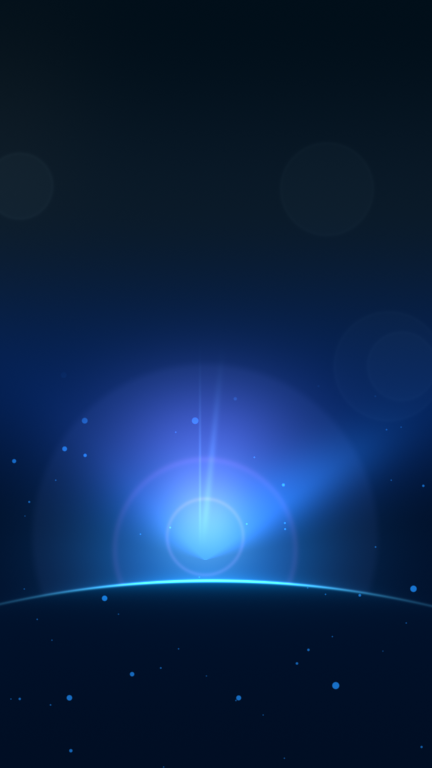
This background is drawn by a Shadertoy shader. Its source:

```glsl
// Lengths are fractions of the canvas width
const vec2 SOURCE = vec2(0.475, 0.535);
const vec2 HORIZON_APEX = vec2(0.49, 0.433);
const float PLANET_RADIUS = 2.26;
const vec3 TOP_COLOR = vec3(0.005, 0.058, 0.100);
const vec3 HAZE_COLOR = vec3(0.040, 0.102, 0.160);
const vec3 NAVY_COLOR = vec3(0.018, 0.135, 0.350);
const vec3 NIGHT_COLOR = vec3(0.004, 0.065, 0.165);
const vec3 BLUE_GLOW = vec3(0.08, 0.36, 0.60);
const vec3 VIOLET_GLOW = vec3(0.22, 0.20, 0.41);
const vec3 CORE_GLOW = vec3(0.28, 0.25, 0.14);
const vec3 RIM_COLOR = vec3(0.42, 0.88, 1.0);
const vec3 DUST_COLOR = vec3(0.10, 0.42, 0.70);
const float DUST_CELL = 0.125;
const float DUST_TOP = 0.95;

float hash(vec2 p) {
    p = fract(p * vec2(123.34, 345.45));
    p += dot(p, p + 34.35);
    return fract(p.x * p.y);
}

float gauss(vec2 d, vec2 size) {
    d /= size;
    return exp(-dot(d, d));
}

float disc(vec2 p, vec2 center, float radius, float blur) {
    return 1.0 - smoothstep(radius - blur, radius + blur, length(p - center));
}

// Faint filled disc with a slightly brighter edge
float lens(vec2 p, vec2 center, float radius) {
    float edge = (length(p - center) - radius) / 0.005;
    return disc(p, center, radius, 0.004) + 0.5 * exp(-edge * edge);
}

float ring(vec2 p, vec2 center, float radius, float width) {
    float d = (length(p - center) - radius) / width;
    return exp(-d * d);
}

vec3 sky(vec2 p) {
    vec3 color = mix(HAZE_COLOR, TOP_COLOR, smoothstep(1.25, 1.75, p.y));
    color = mix(NAVY_COLOR, color, smoothstep(0.82, 1.32, p.y));

    // Open fan of light above dark wedges at both sides
    vec2 d = p - vec2(SOURCE.x, 0.48);
    float elevation = atan(d.y, abs(d.x) + 0.001);
    float fan = d.x > 0.0 ? smoothstep(0.15, 0.65, elevation)
                          : smoothstep(0.15, 0.85, elevation);
    color = mix(NIGHT_COLOR, color, max(fan, smoothstep(0.75, 1.0, p.y)));

    // Blue base, violet crown and pale core
    color += BLUE_GLOW * gauss(p - vec2(SOURCE.x, 0.50), vec2(0.28, 0.17));
    color += VIOLET_GLOW * gauss(p - vec2(SOURCE.x, 0.74), vec2(0.23, 0.17)) * fan;
    color += CORE_GLOW * gauss(p - vec2(SOURCE.x, 0.575), vec2(0.10, 0.11));
    vec2 beam = mat2(0.87, -0.49, 0.49, 0.87) * (p - vec2(0.72, 0.66));
    color += vec3(0.03, 0.12, 0.20) * gauss(beam, vec2(0.22, 0.08)) * fan;

    // Concentric halos
    color += vec3(0.025, 0.025, 0.040) * disc(p, SOURCE, 0.40, 0.012);
    color += vec3(0.025, 0.015, 0.035) * disc(p, vec2(SOURCE.x, 0.505), 0.21, 0.008);
    color += vec3(0.060, 0.020, 0.040) * ring(p, vec2(SOURCE.x, 0.505), 0.21, 0.008);
    color += vec3(0.100, 0.040, 0.060) * ring(p, SOURCE, 0.088, 0.005);

    // Thin upright streaks
    float reach = smoothstep(0.50, 0.62, p.y) * (1.0 - smoothstep(0.68, 1.0, p.y));
    float slant = SOURCE.x + 0.10 * (p.y - 0.57);
    color += vec3(0.05, 0.09, 0.10) * reach *
        (exp(-pow((p.x - 0.463) / 0.003, 2.0)) + exp(-pow((p.x - slant) / 0.008, 2.0)));

    // Large dim lens discs
    float lenses = lens(p, vec2(0.046, 1.347), 0.077) + 0.7 * lens(p, vec2(0.757, 1.340), 0.108);
    lenses += 0.6 * lens(p, vec2(0.90, 0.93), 0.127) + 0.6 * lens(p, vec2(0.93, 0.93), 0.08);
    color += vec3(0.018, 0.022, 0.022) * lenses;
    color += vec3(0.025, 0.020, 0.012) * gauss(p - vec2(0.0, 1.52), vec2(0.22, 0.30));
    return color;
}

// One hashed speck per cell, most of them tiny
float dust(vec2 p, float pixel) {
    float sum = 0.0;
    for (int layer = 0; layer < 2; layer++) {
        vec2 grid = p / DUST_CELL + float(layer) * 17.3;
        vec2 cell = floor(grid);
        float size = hash(cell + 4.7);
        vec2 center = 0.15 + 0.7 * vec2(hash(cell + 1.1), hash(cell + 9.2));
        float radius = mix(0.0015, 0.0085, pow(size, 5.0));
        float speck = disc(fract(grid) * DUST_CELL, center * DUST_CELL, radius, pixel);
        sum += speck * step(0.55, hash(cell + 6.4)) * mix(0.35, 0.9, size);
    }
    return sum * (1.0 - smoothstep(0.65, DUST_TOP, p.y));
}

void mainImage(out vec4 fragColor, in vec2 fragCoord) {
    float pixel = 1.0 / iResolution.x;
    vec2 p = fragCoord * pixel;
    float height = length(p - HORIZON_APEX + vec2(0.0, PLANET_RADIUS)) - PLANET_RADIUS;
    float along = (p.x - HORIZON_APEX.x) / 0.30;
    float rimLight = exp(-along * along);

    // Planet surface, lit just below its edge
    vec3 ground = NIGHT_COLOR * mix(0.85, 1.0, smoothstep(0.0, 0.4, p.y));
    ground += vec3(0.0, 0.16, 0.25) * rimLight * exp(min(height, 0.0) / 0.035);
    vec3 color = mix(ground, sky(p), smoothstep(-pixel, pixel, height));

    // Bright horizon line and its bloom
    float line = exp(-pow(height / 0.0035, 2.0));
    color += RIM_COLOR * line * (0.10 + 0.85 * rimLight);
    color += vec3(0.02, 0.20, 0.30) * rimLight * exp(-abs(height) / 0.014);

    color += DUST_COLOR * dust(p, pixel);
    color += (hash(fragCoord) - 0.5) / 255.0;
    fragColor = vec4(clamp(color, 0.0, 1.0), 1.0);
}
```
